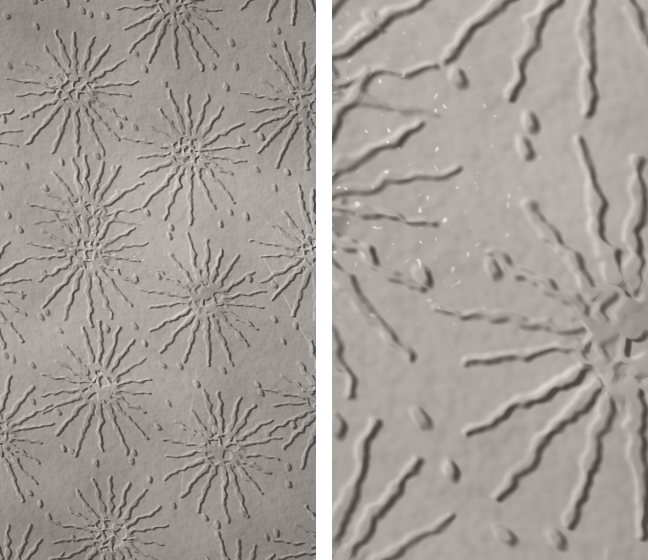
Left, the full canvas; right, a detail of the centre.
Give the GLSL for this pattern, as a WebGL 1 fragment shader.

```glsl
precision highp float;
// Grey plaster wall stamped with staggered, raised starbursts and small pebbles, lit from the side.
uniform vec2 u_resolution;

const float TAU = 6.2831853;
const float RAYS = 18.0;
const float PEBBLES = 8.0;
const vec2 PITCH = vec2(0.204, 0.2656);
const vec2 DRIFT = vec2(0.021, 0.013);
const vec2 FIRST = vec2(0.134, 0.159);

vec2 hash2(vec2 p) {
  vec2 q = vec2(dot(p, vec2(127.1, 311.7)), dot(p, vec2(269.5, 183.3)));
  return fract(sin(q) * 43758.545);
}

float corner(vec2 cell, vec2 f, vec2 o) {
  return dot(hash2(cell + o) * 2.0 - 1.0, f - o);
}

float gradientNoise(vec2 p) {
  vec2 c = floor(p), f = fract(p);
  vec2 u = f * f * f * (f * (f * 6.0 - 15.0) + 10.0);
  float low = mix(corner(c, f, vec2(0.0)), corner(c, f, vec2(1.0, 0.0)), u.x);
  float high = mix(corner(c, f, vec2(0.0, 1.0)), corner(c, f, vec2(1.0)), u.x);
  return mix(low, high, u.y);
}

vec2 warp(vec2 p) {
  return vec2(gradientNoise(p), gradientNoise(p + 31.0));
}

// Gap between the nearest two cell points: zero along the cell borders.
float cellGap(vec2 p) {
  vec2 c = floor(p);
  float near = 9.0, next = 9.0;
  for (int y = -1; y <= 1; y++)
    for (int x = -1; x <= 1; x++) {
      vec2 cell = c + vec2(float(x), float(y));
      float d = distance(p, cell + hash2(cell));
      next = min(next, max(near, d));
      near = min(near, d);
    }
  return next - near;
}

float relief(float dist) { return 1.0 - smoothstep(-0.0024, 0.0022, dist); }

float rayRelief(vec2 d, float seed) {
  float sector = floor(atan(d.y, d.x) / TAU * RAYS);
  float h = 0.0;
  for (int s = -1; s <= 1; s++) {
    float k = sector + float(s);
    float id = mod(k, RAYS);
    vec2 rnd = mix(hash2(vec2(id, 7.0)), hash2(vec2(id, seed)), 0.4);
    float angle = (k + 0.2 + 0.6 * rnd.x) / RAYS * TAU;
    vec2 dir = vec2(cos(angle), sin(angle));
    float along = dot(d, dir);
    float wobble = 0.007 * gradientNoise(vec2(along * 55.0, id * 7.3 + seed));
    float across = dot(d, vec2(-dir.y, dir.x)) + wobble;
    float inner = 0.024 + 0.016 * rnd.x;
    float tip = 0.08 + 0.055 * rnd.y;
    float onRay = clamp(along, inner, tip);
    float swell = 1.0 + 1.1 * gradientNoise(vec2(along * 105.0, id * 3.7 + seed + 50.0));
    float taper = mix(1.2, 0.6, (onRay - inner) / (tip - inner));
    float width = (0.0020 + 0.0025 * abs(dir.y)) * swell * taper;
    h = max(h, relief(length(vec2(along - onRay, across)) - width));
  }
  return h;
}

float starRelief(vec2 d, float seed) {
  float r = length(d);
  if (r > 0.15) return 0.0;
  float h = rayRelief(d, seed);
  if (r < 0.05) {
    vec2 q = d * 60.0 + seed * 5.0;
    float net = 1.0 - smoothstep(0.12, 0.5, cellGap(q + 0.5 * warp(q * 1.4)));
    h = max(h, net * (1.0 - smoothstep(0.03, 0.046, r)));
  }
  return h;
}

// Tilted ovals scattered on a ring around each star.
float pebbleRelief(vec2 d, float seed) {
  float k = floor(atan(d.y, d.x) / TAU * PEBBLES);
  vec2 rnd = hash2(vec2(mod(k, PEBBLES) + 20.0, seed));
  float angle = (k + 0.2 + 0.6 * rnd.x) / PEBBLES * TAU;
  vec2 e = d - (0.12 + 0.02 * rnd.y) * vec2(cos(angle), sin(angle));
  float tilt = -0.7 - 0.7 * rnd.y;
  e = mat2(cos(tilt), sin(tilt), -sin(tilt), cos(tilt)) * e;
  return relief(length(e * vec2(0.68, 1.15)) - 0.0042 - 0.001 * rnd.x);
}

float wallHeight(vec2 p) {
  vec2 q = p + 0.0022 * warp(p * 80.0) + 0.0012 * warp(p * 170.0);
  float column = floor((q.x - FIRST.x - 0.09 * (q.y - FIRST.y)) / PITCH.x + 0.5);
  float h = 0.0;
  for (int i = -1; i <= 1; i++) {
    float c = column + float(i), odd = mod(c, 2.0);
    float top = FIRST.y + DRIFT.y * c + 0.099 * odd;
    float row = floor((q.y - top) / PITCH.y + 0.5);
    for (int j = -1; j <= 1; j++) {
      float r = row + float(j);
      float seed = 3.0 + c * 1.7 + r * 4.3;
      float slipped = c == 0.0 && r == 1.0 ? 1.0 : 0.0;
      vec2 center = vec2(FIRST.x + PITCH.x * c + (DRIFT.x + 0.008 * odd) * r, top + PITCH.y * r);
      vec2 d = q - center - vec2(0.0, 0.03 * slipped);
      h = max(h, max(starRelief(d, seed), pebbleRelief(d, seed)));
      // One stamp slipped and printed twice.
      if (slipped > 0.5)
        h = max(h, starRelief(d + vec2(0.0, 0.07), seed + 2.0) * smoothstep(0.04, 0.075, -d.y));
    }
  }
  float grain = 0.22 * gradientNoise(p * 60.0) + 0.13 * gradientNoise(p * 150.0);
  return h * (0.9 + 0.6 * gradientNoise(p * 24.0)) + grain;
}

float hairline(vec2 p, vec2 a, vec2 b) {
  vec2 s = b - a, d = p - a + 0.006 * gradientNoise(p * 22.0);
  float t = clamp(dot(d, s) / dot(s, s), 0.0, 1.0);
  return 1.0 - smoothstep(0.0004, 0.0022, length(d - s * t));
}

void main() {
  vec2 p = gl_FragCoord.xy / u_resolution.y;
  p.y = 1.0 - p.y;
  vec2 toLight = 0.0019 * vec2(-0.88, -0.47);
  float behind = wallHeight(p - toLight), ahead = wallHeight(p + toLight);
  float slope = behind - ahead;
  float level = clamp(0.5 * (behind + ahead), 0.0, 1.0);
  float lum = 0.655 + 0.09 * gradientNoise(p * 3.5) + 0.06 * gradientNoise(p * 11.0);
  lum -= 0.14 * smoothstep(0.2, 0.7, distance(p, vec2(0.2, 0.45)));
  lum += slope > 0.0 ? 0.2 * slope : 0.36 * slope;
  lum -= 0.24 * level * (1.0 - level);

  // Cracks and glossy specks.
  float crack = hairline(p, vec2(0.47, 0.46), vec2(0.56, 0.63));
  crack = max(crack, 0.6 * hairline(p, vec2(0.35, 0.66), vec2(0.32, 0.91)));
  lum += 0.08 * crack;
  float glossy = 1.0 - smoothstep(0.03, 0.13, distance(p, vec2(0.21, 0.44)));
  lum += 0.22 * glossy * smoothstep(0.3, 0.5, gradientNoise(p * 210.0));
  gl_FragColor = vec4(clamp(lum, 0.28, 0.86) + vec3(0.018, 0.0, -0.022), 1.0);
}
```
